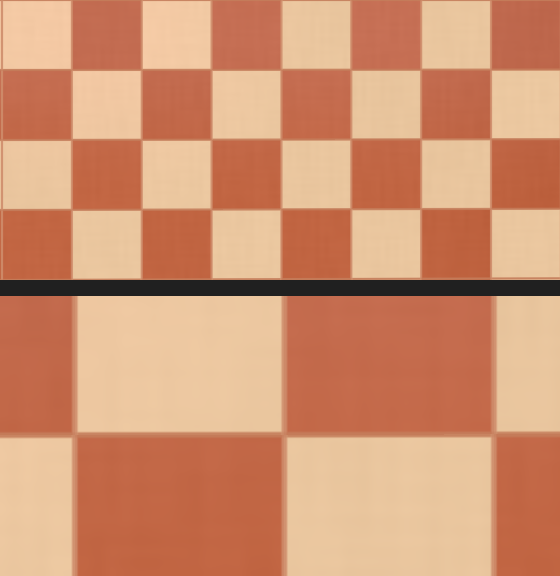
Top: the whole. Bottom: its middle third, enlarged.
This pattern is drawn by a Shadertoy shader. Its source:

```glsl
// Terracotta and cream checkerboard, eight by four tiles, with thin soft seams.

float hash(vec2 p) {
    vec3 q = fract(vec3(p.xyx) * 0.1031);
    q += dot(q, q.yzx + 33.33);
    return fract((q.x + q.y) * q.z);
}

float valueNoise(vec2 p) {
    vec2 i = floor(p), f = fract(p);
    f = f * f * (3.0 - 2.0 * f);
    return mix(mix(hash(i), hash(i + vec2(1, 0)), f.x),
               mix(hash(i + vec2(0, 1)), hash(i + vec2(1, 1)), f.x), f.y);
}

void mainImage(out vec4 fragColor, in vec2 fragCoord) {
    vec2 p = fragCoord / iResolution.y;
    float pixel = 1.0 / iResolution.y;

    // Board grid, nudged right and tilted slightly toward the bottom
    vec2 board = p - vec2(0.0072, 0.003 * p.x * (1.0 - p.y));
    vec2 grid = board / vec2(0.2495, 0.25);
    vec2 tile = clamp(floor(grid), vec2(0), vec2(7, 3));
    bool isCream = mod(tile.x + tile.y, 2.0) > 0.5;

    // Light falls from the upper left; the upper clay tiles are pinker
    float glow = smoothstep(0.75, 0.05, length((p - vec2(0.3, 0.9)) * vec2(0.8, 1.0)));
    vec3 cream = mix(vec3(0.918, 0.778, 0.622), vec3(0.96, 0.79, 0.645), glow);
    vec3 clay = mix(vec3(0.755, 0.393, 0.255), vec3(0.77, 0.43, 0.325),
                    smoothstep(0.25, 0.9, p.y));
    clay -= 0.025 * smoothstep(1.5, 2.0, p.x);
    vec3 color = isCream ? cream : clay;

    // Small tone shift per tile and faint brushed streaks
    color += 0.014 * (hash(tile + 7.0) - 0.5);
    color += 0.012 * (valueNoise(p * vec2(60.0, 9.0)) - 0.5);
    color += 0.008 * (valueNoise(p * vec2(12.0, 80.0) + 31.0) - 0.5);

    // Seams between tiles, horizontal ones a little darker
    vec2 seamDistance = abs(grid - round(grid)) * 0.25;
    vec2 seam = 1.0 - smoothstep(vec2(0.0015), vec2(0.0045 + pixel * 0.5), seamDistance);
    color = mix(color, vec3(0.81, 0.55, 0.42), 0.9 * seam.x);
    color = mix(color, vec3(0.77, 0.49, 0.355), 0.9 * seam.y * (1.0 - 0.5 * seam.x));

    fragColor = vec4(color, 1.0);
}
```
